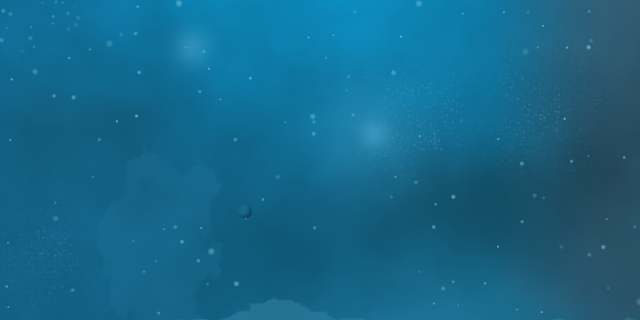
Reproduce this background procedurally as a WebGL 1 fragment shader.

```glsl
precision highp float;
// A hazy teal nebula: broad colour pools warped by gradient noise,
// thin cloud banks with torn edges, a small shaded planet,
// and hashed grid cells that scatter soft stars and fine dust.
uniform vec2 u_resolution;

vec2 hash2(vec2 p) {
  vec3 h = fract(vec3(p.xyx) * vec3(0.1031, 0.1030, 0.0973));
  h += dot(h, h.yzx + 33.33);
  return fract((h.xx + h.yz) * h.zy);
}

float gradientDot(vec2 cell, vec2 corner, vec2 f) {
  float angle = 6.2832 * hash2(cell + corner + 57.0).x;
  return dot(vec2(cos(angle), sin(angle)), f - corner);
}

float gradientNoise(vec2 p) {
  vec2 i = floor(p), f = fract(p);
  vec2 u = f * f * f * (f * (f * 6.0 - 15.0) + 10.0);
  float low = mix(gradientDot(i, vec2(0, 0), f), gradientDot(i, vec2(1, 0), f), u.x);
  float high = mix(gradientDot(i, vec2(0, 1), f), gradientDot(i, vec2(1, 1), f), u.x);
  return mix(low, high, u.y);
}

float fbm(vec2 p) {
  float sum = 0.0, amplitude = 0.7;
  for (int octave = 0; octave < 5; octave++) {
    sum += amplitude * gradientNoise(p);
    p = mat2(1.6, 1.2, -1.2, 1.6) * p + 7.3;
    amplitude *= 0.5;
  }
  return sum;
}

// Soft elliptical pool of weight 1 at its centre
float pool(vec2 p, vec2 centre, vec2 radius) {
  vec2 d = (p - centre) / radius;
  return exp(-dot(d, d));
}

// One possible round grain per grid cell; radius is in canvas heights
float grains(vec2 p, float cells, float share, float radius) {
  vec2 cell = floor(p * cells);
  vec2 look = hash2(cell + 131.0);
  vec2 centre = 0.2 + 0.6 * hash2(cell + 19.0);
  float d = length(fract(p * cells) - centre) / cells;
  float size = radius * mix(0.65, 1.3, look.y * look.y);
  return step(look.x, share) * mix(0.35, 1.0, fract(look.y * 7.0))
       * (1.0 - smoothstep(size * 0.25, size, d));
}

vec3 nebula(vec2 p) {
  float drift = fbm(p * 2.3 + 4.0);
  vec2 q = p + 0.16 * vec2(drift, fbm(p * 2.3 + 21.0));
  vec3 colour = mix(vec3(0.07, 0.375, 0.51), vec3(0.06, 0.42, 0.58), smoothstep(0.3, 1.0, q.y));
  colour = mix(colour, vec3(0.04, 0.53, 0.72), 0.95 * pool(q, vec2(1.08, 1.0), vec2(0.62, 0.42)));
  colour = mix(colour, vec3(0.08, 0.36, 0.48), 0.6 * pool(q, vec2(0.25, 0.6), vec2(0.28, 0.18)));
  colour = mix(colour, vec3(0.05, 0.34, 0.46), 0.7 * pool(q, vec2(0.85, 0.1), vec2(0.26, 0.2)));
  colour = mix(colour, vec3(0.07, 0.31, 0.40), 0.9 * pool(q, vec2(1.5, 0.36), vec2(0.4, 0.19)));

  // Slate veil along the right side
  vec3 slate = mix(vec3(0.17, 0.33, 0.41), vec3(0.20, 0.37, 0.46), smoothstep(0.5, 1.0, q.y));
  slate = mix(slate, vec3(0.13, 0.27, 0.34), pool(q, vec2(1.85, 0.45), vec2(0.22, 0.24)));
  colour = mix(colour, slate, smoothstep(1.45, 1.95, q.x));

  // Light haze at the bottom and around the star field
  colour = mix(colour, vec3(0.12, 0.47, 0.61), 0.85 * pool(q, vec2(1.33, -0.03), vec2(0.42, 0.17)));
  colour = mix(colour, vec3(0.16, 0.50, 0.65), 0.4 * pool(q, vec2(1.2, 0.62), vec2(0.2, 0.2)));
  return colour * (1.0 + 0.13 * drift + 0.05 * fbm(p * 6.0));
}

void main() {
  vec2 p = gl_FragCoord.xy / u_resolution.y;
  vec3 colour = nebula(p);

  // Torn cloud at lower left and a low bank on the bottom edge
  float torn = fbm(p * 6.0 + 11.0);
  float cloud = pool(p, vec2(0.5, 0.22), vec2(0.2, 0.32)) + 0.7 * torn;
  float cover = smoothstep(0.42, 0.52, cloud) * (0.65 + 0.7 * torn);
  colour = mix(colour, vec3(0.12, 0.44, 0.59), 0.5 * clamp(cover, 0.0, 1.0));
  float bank = 0.055 * pool(p, vec2(0.86, 0.0), vec2(0.16, 1.0)) + 0.07 * torn - 0.012;
  colour = mix(colour, vec3(0.17, 0.48, 0.61), 0.7 * (1.0 - smoothstep(-0.004, 0.004, p.y - bank)));

  // Planet: dark limb away from the light at upper left
  vec2 fromPlanet = p - vec2(0.766, 0.338);
  float disc = 1.0 - smoothstep(0.019, 0.023, length(fromPlanet));
  float shade = smoothstep(0.012, 0.034, length(fromPlanet - vec2(-0.009, 0.009)));
  colour = mix(colour, mix(vec3(0.09, 0.41, 0.54), vec3(0.03, 0.24, 0.34), shade), 0.85 * disc);

  // Large blurred glows
  float glow = 0.55 * pool(p, vec2(0.6, 0.85), vec2(0.055))
             + 0.5 * pool(p, vec2(1.17, 0.58), vec2(0.045))
             + 0.16 * pool(p, vec2(1.17, 0.58), vec2(0.11));
  colour = mix(colour, vec3(0.27, 0.64, 0.79), glow);

  // Fine dust gathered in three patches
  float patches = pool(p, vec2(1.28, 0.64), vec2(0.2, 0.17))
                + 0.75 * pool(p, vec2(1.7, 0.67), vec2(0.17, 0.18))
                + 0.6 * pool(p, vec2(0.14, 0.2), vec2(0.13, 0.2));
  patches *= clamp(0.7 + 1.5 * fbm(p * 7.0 + 3.0), 0.0, 1.0);
  float dust = grains(p, 85.0, 0.5, 0.005) + grains(p + 3.7, 58.0, 0.4, 0.006);
  colour = mix(colour, vec3(0.35, 0.63, 0.73), 0.42 * clamp(patches * dust, 0.0, 1.0));

  // Scattered stars, small and crisp to large and faint
  float stars = 0.75 * grains(p, 15.0, 0.2, 0.0075)
              + 0.6 * grains(p + 5.3, 9.0, 0.16, 0.013)
              + 0.7 * pool(p, vec2(0.1, 0.95), vec2(0.15, 0.1)) * grains(p + 9.1, 28.0, 0.4, 0.008);
  colour = mix(colour, vec3(0.42, 0.75, 0.85), clamp(stars, 0.0, 0.8));

  gl_FragColor = vec4(colour, 1.0);
}
```
